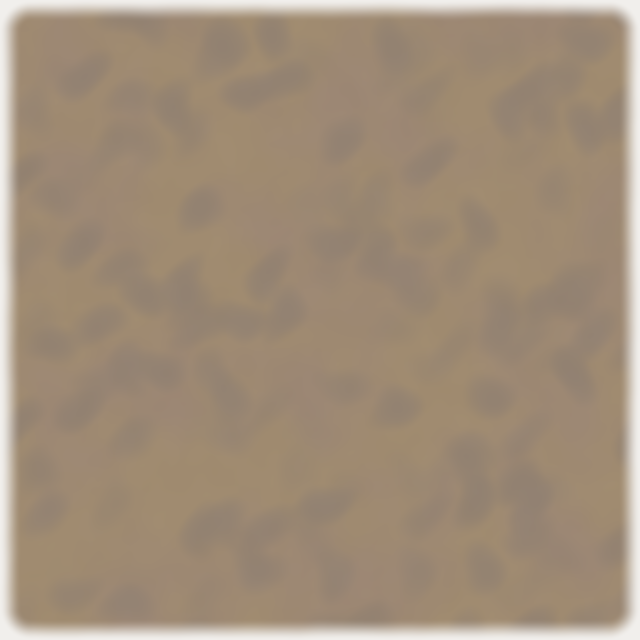
This texture is drawn by a Shadertoy shader. Its source:

```glsl
// A soft-edged tan tile with faint grey-brown mottling on a pale ground.
// Cellular noise scatters slanted smooth spots, layered sines group and
// tint them, and a rounded-box distance blurs the tile into its border.

const vec3 TAN    = vec3(0.627, 0.545, 0.438);
const vec3 ROSE   = vec3(0.612, 0.529, 0.455);
const vec3 UMBER  = vec3(0.563, 0.501, 0.445);
const vec3 GROUND = vec3(0.945, 0.937, 0.925);

const float TILE_HALF   = 0.4835;  // half side of the tile
const float CORNER      = 0.032;   // corner radius
const float EDGE_BLUR   = 0.017;   // half width of the soft edge
const float SPOT_CELLS  = 18.0;    // spot cells across the canvas
const float SPOT_SHORT  = 0.68;    // short spot radius, in cells
const float SPOT_SLANT  = 0.8;     // mean spot direction, radians
const float SLANT_RANGE = 1.8;     // spread of directions
const float SPOT_GAIN   = 1.6;

vec3 hash3(vec2 cell) {
    vec3 p = fract(cell.xyx * vec3(0.1031, 0.1030, 0.0973));
    p += dot(p, p.yxz + 33.33);
    return fract((p.xxy + p.yzz) * p.zyx);
}

// Irregular broad waves, roughly -1 to 1
float layeredSines(vec2 p) {
    float sum = 0.0, amplitude = 0.5;
    for (int i = 0; i < 4; i++) {
        p = mat2(0.8, 0.6, -0.6, 0.8) * p * 1.5 + 1.7;
        sum += amplitude * sin(p.x + 1.3 * sin(p.y)) * cos(p.y * 0.8);
        amplitude *= 0.7;
    }
    return sum;
}

// Sum of slanted soft spots, one of random strength in each cell
float spotField(vec2 p) {
    vec2 home = floor(p);
    float sum = 0.0;
    for (int y = -1; y <= 1; y++)
    for (int x = -1; x <= 1; x++) {
        vec2 cell = home + vec2(x, y);
        vec3 random = hash3(cell + 7.0);
        vec2 offset = p - cell - random.xy;
        float angle = SPOT_SLANT
            + SLANT_RANGE * (hash3(cell + 91.0).x - 0.5);
        vec2 along = vec2(cos(angle), sin(angle));
        vec2 q = vec2(dot(offset, along),
                      dot(offset, vec2(-along.y, along.x)) / SPOT_SHORT);
        float falloff = max(0.0, 1.0 - dot(q, q));
        float cluster = 0.18 * layeredSines(cell * 0.35);
        float strength = smoothstep(0.5, 1.0, random.z + cluster);
        sum += strength * falloff * falloff;
    }
    return sum;
}

float roundedBox(vec2 p, float halfSide, float radius) {
    vec2 q = abs(p) - halfSide + radius;
    return length(max(q, 0.0)) + min(max(q.x, q.y), 0.0) - radius;
}

void mainImage(out vec4 fragColor, in vec2 fragCoord) {
    vec2 uv = fragCoord / iResolution.xy;

    // Mottled surface
    float tint = smoothstep(-0.5, 0.9, layeredSines(uv * 9.0 + 4.0));
    vec2 warp = 0.15 * sin(uv.yx * 47.0 + vec2(0.0, 2.0));
    float spots = 1.0 - exp(-SPOT_GAIN * spotField(uv * SPOT_CELLS + warp));
    vec3 color = mix(TAN, ROSE, tint);
    color = mix(color, UMBER, spots);
    color += 0.005 * layeredSines(uv * 24.0);

    // Slightly wavering soft border
    float waver = 0.0012 * layeredSines(uv * 14.0 + 2.0);
    float edge = roundedBox(uv - 0.5, TILE_HALF, CORNER) + waver;
    color = mix(color, GROUND, smoothstep(-EDGE_BLUR, EDGE_BLUR, edge));

    fragColor = vec4(color, 1.0);
}
```
